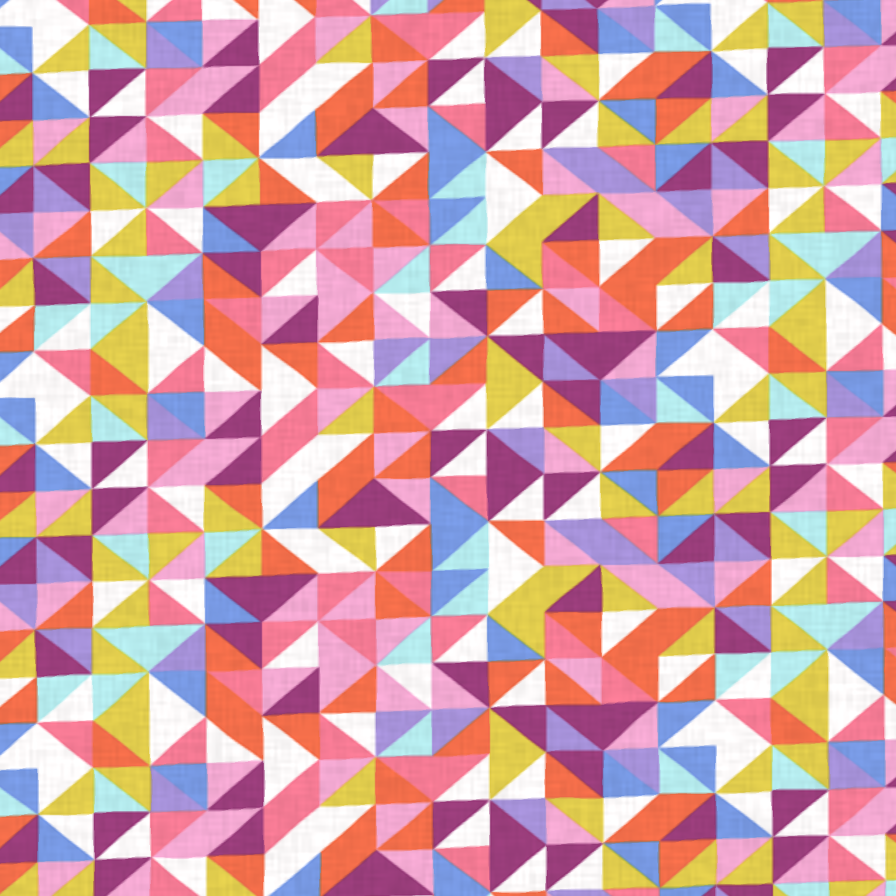
This pattern is drawn by a WebGL 1 fragment shader. Its source:

```glsl
precision highp float;
// Half-square triangle patchwork printed on cloth: a slightly sheared grid of
// cells, each cut by a diagonal into two inks chosen by a wrapped cell hash.
// Nearby taps soften the seams and darken them where neighbouring inks meet.

uniform vec2 u_resolution;

const vec2 CELL_SIZE = vec2(0.0631, 0.0518);
const vec2 GRID_ORIGIN = vec2(0.0365, 0.0814);
const vec2 GRID_SHEAR = vec2(-0.006, 0.033);
const vec2 REPEAT_CELLS = vec2(12.0, 8.0);
const float FLIP_CHANCE = 0.14;
const float TAP_SPACING = 0.0009;
const float SEAM_DARKENING = 0.42;

float hash(vec2 p, float seed) {
  vec3 q = fract(vec3(p.xyx) * vec3(0.1031, 0.1030, 0.0973) + seed * 0.137);
  q += dot(q, q.yzx + 33.33);
  return fract((q.x + q.y) * q.z);
}

float valueNoise(vec2 p) {
  vec2 i = floor(p);
  vec2 f = fract(p);
  f = f * f * (3.0 - 2.0 * f);
  float low = mix(hash(i, 0.0), hash(i + vec2(1.0, 0.0), 0.0), f.x);
  float high = mix(hash(i + vec2(0.0, 1.0), 0.0), hash(i + 1.0, 0.0), f.x);
  return mix(low, high, f.y);
}

// Nine inks, each taking a share of the 0..1 range.
vec3 inkColor(float t) {
  if (t < 0.16) return vec3(0.99, 0.98, 0.98); // white
  if (t < 0.29) return vec3(0.95, 0.66, 0.82); // pale pink
  if (t < 0.37) return vec3(0.47, 0.60, 0.89); // periwinkle
  if (t < 0.50) return vec3(0.95, 0.43, 0.29); // orange
  if (t < 0.57) return vec3(0.71, 0.92, 0.93); // pale cyan
  if (t < 0.70) return vec3(0.60, 0.24, 0.48); // plum
  if (t < 0.80) return vec3(0.96, 0.48, 0.58); // rose
  if (t < 0.92) return vec3(0.88, 0.80, 0.30); // mustard
  return vec3(0.65, 0.57, 0.85);               // lilac
}

// Canvas position, y downward, to sheared grid coordinates.
vec2 toGrid(vec2 p) {
  vec2 q = p - GRID_ORIGIN;
  return (q + GRID_SHEAR * q.yx) / CELL_SIZE;
}

// Diagonals alternate by row and by pairs of columns, with a few flips.
vec3 patchColor(vec2 grid) {
  vec2 cell = floor(grid);
  vec2 local = grid - cell;
  vec2 id = mod(cell, REPEAT_CELLS) + 3.0;
  float parity = mod(floor(cell.x * 0.5) + cell.y, 2.0);
  float flip = step(hash(id, 1.0), FLIP_CHANCE);
  bool falling = abs(parity - flip) < 0.5;
  bool upper = falling ? local.x > local.y : local.x + local.y < 1.0;

  // The offset keeps the two halves of a cell in different inks.
  float ink = hash(id, 2.0);
  float partner = fract(ink + 0.2 + 0.6 * hash(id, 3.0));
  return inkColor(upper ? ink : partner);
}

// Weighted mean of the taps, less part of their spread at the seams.
vec3 printedPatch(vec2 p) {
  vec3 sum = vec3(0.0);
  vec3 sumSquares = vec3(0.0);
  float total = 0.0;
  for (int j = -2; j <= 2; j++) {
    for (int i = -2; i <= 2; i++) {
      vec2 tap = vec2(float(i), float(j));
      float weight = exp(-0.4 * dot(tap, tap));
      vec3 c = patchColor(toGrid(p + tap * TAP_SPACING));
      sum += c * weight;
      sumSquares += c * c * weight;
      total += weight;
    }
  }
  vec3 mean = sum / total;
  vec3 spread = sqrt(max(sumSquares / total - mean * mean, 0.0));
  return mean - SEAM_DARKENING * spread;
}

// Fine crossed threads, centred on zero.
float weave(vec2 p) {
  float across = valueNoise(p * vec2(50.0, 260.0));
  float along = valueNoise(p.yx * vec2(50.0, 260.0) + 71.0);
  return across + along - 1.0;
}

void main() {
  vec2 p = gl_FragCoord.xy / u_resolution;
  p.y = 1.0 - p.y;

  // Slight waviness of the printed cloth.
  vec2 wobble = vec2(valueNoise(p * 24.0), valueNoise(p * 24.0 + 40.0)) - 0.5;
  vec3 color = printedPatch(p + 0.0022 * wobble);

  color *= 1.0 + 0.05 * weave(p);
  gl_FragColor = vec4(clamp(color, 0.0, 1.0), 1.0);
}
```
